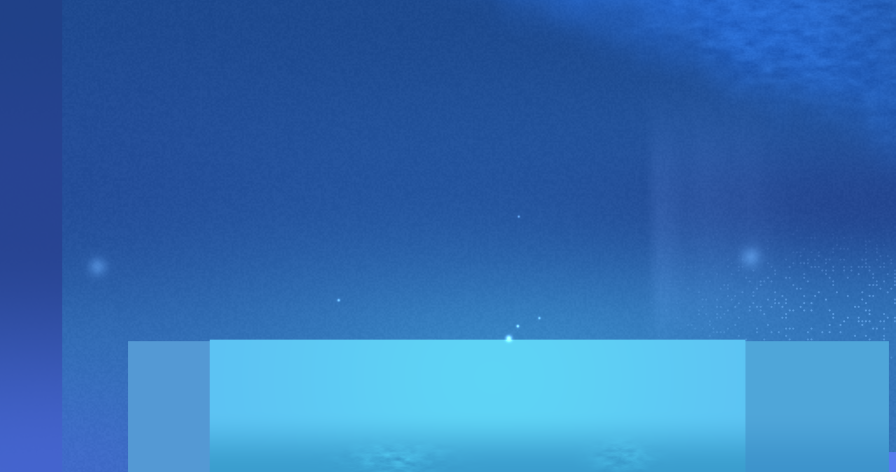
Reproduce this background procedurally as a WebGL 2 fragment shader.

```glsl
#version 300 es
precision highp float;
// Deep blue underwater backdrop: a vertical gradient with a violet side strip,
// a rippled glow in the upper right, faint light curtains and drifting specks,
// and two flat translucent panels along the bottom edge.

#define GRAIN 0.028
#define RIPPLE 0.20
#define CURTAIN 0.045
#define SPARKLE 0.16
#define STRIP_EDGE 0.0695
#define PANEL_TOP 0.277
#define INNER_TOP 0.2805

uniform vec2 u_resolution;
out vec4 fragColor;

float hash(vec2 p) {
  vec3 q = fract(vec3(p.xyx) * 0.1031);
  q += dot(q, q.yzx + 33.33);
  return fract((q.x + q.y) * q.z);
}

float noise(vec2 p) {
  vec2 i = floor(p), f = fract(p);
  f = f * f * (3.0 - 2.0 * f);
  return mix(mix(hash(i), hash(i + vec2(1, 0)), f.x),
             mix(hash(i + vec2(0, 1)), hash(i + vec2(1, 1)), f.x), f.y);
}

float fbm(vec2 p) {
  float sum = 0.0, amp = 0.5;
  for (int i = 0; i < 4; i++) {
    sum += amp * noise(p);
    p = p * 2.03 + 17.0;
    amp *= 0.5;
  }
  return sum;
}

// Soft elliptical falloff around a centre
float blob(vec2 p, vec2 centre, vec2 radius) {
  vec2 d = (p - centre) / radius;
  return exp(-dot(d, d));
}

// Antialiased rectangle coverage
float box(vec2 p, vec2 lo, vec2 hi) {
  vec2 aa = 0.5 / u_resolution;
  vec2 m = smoothstep(lo - aa, lo + aa, p) * (1.0 - smoothstep(hi - aa, hi + aa, p));
  return m.x * m.y;
}

vec3 water(vec2 uv) {
  vec3 col = mix(vec3(0.20, 0.46, 0.73), vec3(0.14, 0.335, 0.625), smoothstep(0.25, 0.64, uv.y));
  col = mix(col, vec3(0.115, 0.29, 0.56), smoothstep(0.6, 1.0, uv.y));
  // Darker flanks, brighter middle above the panels
  col = mix(col, vec3(0.14, 0.28, 0.58), 0.6 * blob(uv, vec2(0.05, 0.62), vec2(0.27, 0.33)));
  col = mix(col, vec3(0.14, 0.27, 0.56), 0.85 * blob(uv, vec2(0.97, 0.57), vec2(0.28, 0.12)));
  col += vec3(0.02, 0.06, 0.04) * blob(uv, vec2(0.58, 0.27), vec2(0.22, 0.13));
  // Violet light rising in the lower left
  return mix(col, vec3(0.26, 0.41, 0.80), 0.85 * blob(uv, vec2(0.08, -0.02), vec2(0.16, 0.22)));
}

vec3 cornerGlow(vec3 col, vec2 uv, vec2 p) {
  float d = uv.y - 1.0 + 0.706 * (uv.x - 0.547);
  float wave = fbm(p * vec2(32.0, 75.0));
  float light = smoothstep(-0.07, 0.15, d + 0.10 * (fbm(p * 9.0) - 0.47));
  light *= 1.0 - 0.4 * smoothstep(0.86, 1.05, uv.x);
  col = mix(col, vec3(0.15, 0.41, 0.81), light * 0.95);
  return col + vec3(0.5, 0.8, 1.0) * RIPPLE * (wave - 0.47) * light * smoothstep(0.6, 0.85, uv.x);
}

// Faint, slightly bowed vertical shafts on the right
float curtains(vec2 uv) {
  float x = uv.x - 0.05 * (0.75 - uv.y) * (uv.x - 0.72) * 8.0;
  float band = smoothstep(0.718, 0.735, x) * (1.0 - smoothstep(0.76, 0.92, x));
  float fade = smoothstep(0.22, 0.4, uv.y) * (1.0 - smoothstep(0.62, 0.86, uv.y));
  return band * fade * (0.5 + noise(vec2(x * 42.0, uv.y * 2.0)));
}

float sparkles(vec2 uv, vec2 p) {
  vec2 cell = floor(p * 130.0), f = fract(p * 130.0) - 0.5;
  float lit = step(0.84, hash(cell)) * smoothstep(0.45, 0.1, length(f));
  return lit * blob(uv, vec2(0.94, 0.34), vec2(0.14, 0.12));
}

// Each entry: position, radius, strength
float specks(vec2 uv, float aspect) {
  const vec4 spots[7] = vec4[7](
    vec4(0.568, 0.283, 0.006, 0.65), vec4(0.578, 0.309, 0.003, 0.5),
    vec4(0.602, 0.326, 0.0026, 0.4), vec4(0.579, 0.541, 0.0026, 0.35),
    vec4(0.378, 0.364, 0.003, 0.4), vec4(0.109, 0.435, 0.018, 0.17),
    vec4(0.838, 0.456, 0.020, 0.17));
  float sum = 0.0;
  for (int i = 0; i < 7; i++)
    sum += spots[i].w * blob(uv, spots[i].xy, spots[i].z * vec2(1.0 / aspect, 1.0));
  return sum;
}

void main() {
  vec2 uv = gl_FragCoord.xy / u_resolution;
  float aspect = u_resolution.x / u_resolution.y;
  vec2 p = uv * vec2(aspect, 1.0);

  vec3 col = cornerGlow(water(uv), uv, p);
  col += vec3(0.8, 0.8, 0.9) * CURTAIN * curtains(uv);
  col += SPARKLE * sparkles(uv, p);
  col += GRAIN * (noise(p * 270.0) - 0.5);

  // Violet strip at the left
  vec3 strip = mix(vec3(0.27, 0.39, 0.81), vec3(0.155, 0.26, 0.57), smoothstep(0.0, 0.5, uv.y));
  strip = mix(strip, vec3(0.125, 0.25, 0.53), smoothstep(0.6, 1.0, uv.y));
  col = mix(col, strip, 0.9 * box(uv, vec2(-1.0), vec2(STRIP_EDGE, 2.0)));
  col = mix(col, vec3(0.33, 0.49, 0.93), box(uv, vec2(0.99, -1.0), vec2(2.0, 0.042)));

  // Wide outer panel, then the bright inner one
  float rise = smoothstep(0.0, 0.13, uv.y);
  vec3 outer = mix(vec3(0.33, 0.60, 0.83), vec3(0.31, 0.65, 0.85), smoothstep(0.2, 0.85, uv.x));
  outer -= vec3(0.07, 0.07, 0.05) * (1.0 - rise) * smoothstep(0.2, 0.85, uv.x);
  col = mix(col, outer, box(uv, vec2(0.143, -1.0), vec2(0.992, PANEL_TOP)));
  vec3 inner = mix(vec3(0.36, 0.75, 0.95), vec3(0.37, 0.83, 0.96), blob(uv, vec2(0.55, 0.2), vec2(0.24, 0.4)));
  inner = mix(vec3(0.23, 0.62, 0.81), inner, rise);
  float caustic = blob(uv, vec2(0.44, 0.025), vec2(0.05, 0.03)) + blob(uv, vec2(0.695, 0.03), vec2(0.03, 0.03));
  inner += vec3(0.12, 0.25, 0.2) * caustic * (fbm(p * vec2(45.0, 110.0)) - 0.3);
  col = mix(col, inner, box(uv, vec2(0.234, -1.0), vec2(0.832, INNER_TOP)));

  col += vec3(0.75, 0.95, 1.0) * specks(uv, aspect);
  fragColor = vec4(clamp(col, 0.0, 1.0), 1.0);
}
```
